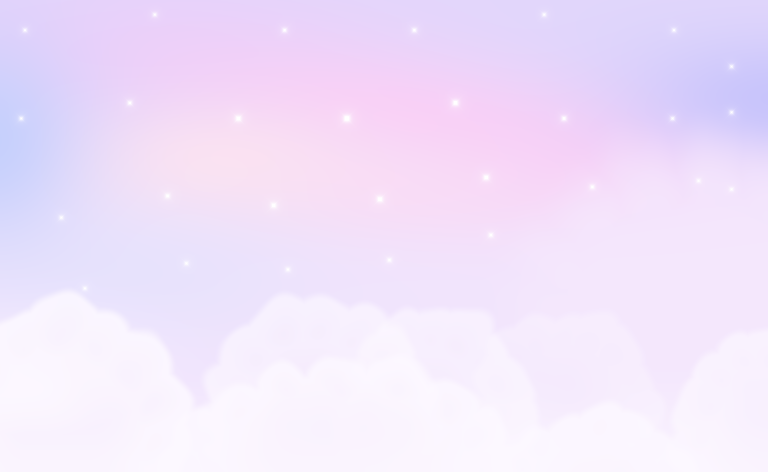
Reproduce this background procedurally as a Shadertoy shader.

```glsl
// Pastel dream sky: soft elliptical glows blended over a vertical gradient,
// sparkling stars on loosely swaying rows, and banks of billowy clouds below.
// Lengths are in canvas heights, with the origin at the lower left.

const float TAU = 6.28318;

// Sky palette
const vec3 SKY_TOP    = vec3(0.89, 0.84, 0.985);
const vec3 SKY_LOW    = vec3(0.945, 0.895, 0.99);
const vec3 VIOLET     = vec3(0.91, 0.81, 0.98);
const vec3 LAVENDER   = vec3(0.875, 0.84, 0.985);
const vec3 PERIWINKLE = vec3(0.77, 0.76, 0.985);
const vec3 ICE_BLUE   = vec3(0.76, 0.81, 0.99);
const vec3 PALE_BLUE  = vec3(0.90, 0.885, 0.99);
const vec3 PINK       = vec3(0.98, 0.805, 0.965);
const vec3 ROSE       = vec3(0.985, 0.86, 0.96);
const vec3 PEACH      = vec3(0.99, 0.89, 0.94);

// Cloud palette and shape
const vec3 HAZE        = vec3(0.96, 0.91, 0.99);
const vec3 CLOUD_LIGHT = vec3(0.99, 0.975, 1.0);
const vec3 CLOUD_SHADE = vec3(0.965, 0.925, 0.99);
const int   PUFFS      = 9;
const float BODY_SCALE = 0.82;
const float PUFF_REACH = 0.70;
const float EDGE_SOFT  = 0.011;

// Star rows: first position, then step between neighbours
const int ROWS = 5;
const vec4 STAR_ROW[ROWS] = vec4[ROWS](
    vec4(0.053, 0.947, 0.275, 0.0), vec4(0.045, 0.76, 0.230, 0.0),
    vec4(0.130, 0.550, 0.225, 0.013), vec4(0.18, 0.40, 0.215, 0.02),
    vec4(1.550, 0.870, 0.0, -0.13));
const int STAR_COUNT[ROWS] = int[ROWS](6, 7, 7, 5, 3);
const float STAR_SWAY = 0.022;
const vec2 SPARKLE_CENTER = vec2(0.76, 0.70);

float hash(float n) { return fract(sin(n * 91.7) * 437.58); }

// Gaussian ellipse sheared by a slope
float glow(vec2 p, vec2 center, vec2 radius, float slope) {
    vec2 q = p - center;
    q.y -= slope * q.x;
    q /= radius;
    return exp(-dot(q, q));
}

vec3 skyColor(vec2 p) {
    vec3 c = mix(SKY_LOW, SKY_TOP, smoothstep(0.4, 1.0, p.y));
    c = mix(c, VIOLET,     0.8  * glow(p, vec2(0.32, 0.88), vec2(0.42, 0.16), 0.0));
    c = mix(c, LAVENDER,   0.8  * glow(p, vec2(1.40, 0.92), vec2(0.40, 0.14), 0.0));
    c = mix(c, PINK,       0.9  * glow(p, vec2(0.88, 0.755), vec2(0.56, 0.14), -0.16));
    c = mix(c, PINK,       0.6  * glow(p, vec2(1.26, 0.65), vec2(0.26, 0.12), 0.0));
    c = mix(c, ROSE,       0.75 * glow(p, vec2(0.80, 0.60), vec2(0.42, 0.12), -0.05));
    c = mix(c, PEACH,      0.85 * glow(p, vec2(0.46, 0.65), vec2(0.28, 0.13), 0.0));
    c = mix(c, PALE_BLUE,  0.85 * glow(p, vec2(0.28, 0.42), vec2(0.38, 0.15), 0.0));
    c = mix(c, ICE_BLUE,   0.9  * glow(p, vec2(-0.02, 0.70), vec2(0.19, 0.22), 0.0));
    c = mix(c, PERIWINKLE, 0.9  * glow(p, vec2(1.66, 0.79), vec2(0.32, 0.13), 0.0));
    return c;
}

// Distance to a dome whose rim is lined with round puffs
float cloudDistance(vec2 p, vec2 center, vec2 size) {
    vec2 q = p - center;
    float d = (length(q / size) - BODY_SCALE) * min(size.x, size.y);
    for (int i = 0; i < PUFFS; i++) {
        float angle = 0.5 * TAU * float(i) / float(PUFFS - 1);
        float radius = size.y * (0.23 + 0.09 * hash(float(i) + center.x * 7.0));
        vec2 puff = PUFF_REACH * size * vec2(cos(angle), sin(angle));
        d = min(d, length(q - puff) - radius);
    }
    return d;
}

// Lit at the rim, fading to a faint lilac deeper inside
void addCloud(inout vec3 color, vec2 p, vec2 center, vec2 size, float opacity) {
    float d = cloudDistance(p, center, size);
    float cover = smoothstep(EDGE_SOFT, -EDGE_SOFT, d);
    vec3 tint = mix(CLOUD_LIGHT, CLOUD_SHADE, smoothstep(0.0, 0.16, -d));
    color = mix(color, tint, cover * opacity);
}

// Round core, soft halo and two thin diagonal rays
float star(vec2 q, float size) {
    float r = length(q) / size;
    vec2 ray = abs(vec2(q.x + q.y, q.x - q.y)) / size;
    float rays = exp(-6.0 * ray.x - 0.9 * ray.y) + exp(-6.0 * ray.y - 0.9 * ray.x);
    return exp(-2.5 * r * r) + 0.22 * exp(-0.35 * r * r) + 0.5 * rays;
}

float starField(vec2 p) {
    float light = 0.0;
    for (int row = 0; row < ROWS; row++) {
        for (int i = 0; i < STAR_COUNT[row]; i++) {
            vec2 center = STAR_ROW[row].xy + float(i) * STAR_ROW[row].zw;
            center.y += STAR_SWAY * cos(TAU / 3.0 * float(i - 1));
            float focus = glow(center, SPARKLE_CENTER, vec2(0.45, 0.2), 0.0);
            light += (0.6 + 0.3 * focus) * star(p - center, 0.008 + 0.005 * focus);
        }
    }
    return min(light, 1.0);
}

void mainImage(out vec4 fragColor, in vec2 fragCoord) {
    vec2 p = fragCoord / iResolution.y;
    vec3 color = skyColor(p);

    // Layered sines ruffle the cloud outlines
    vec2 w = p + 0.007 * sin(p.yx * 27.0 + 1.0) + 0.003 * sin(p.yx * 71.0);

    // Distant haze rising on the right
    float haze = cloudDistance(w, vec2(1.50, 0.34), vec2(0.46, 0.36));
    color = mix(color, HAZE, 0.75 * smoothstep(0.08, -0.10, haze));

    // Cloud banks, back to front
    addCloud(color, w, vec2(1.20, 0.13), vec2(0.20, 0.22), 0.35);
    addCloud(color, w, vec2(0.92, 0.10), vec2(0.20, 0.265), 0.6);
    addCloud(color, w, vec2(0.68, 0.10), vec2(0.27, 0.28), 0.65);
    addCloud(color, w, vec2(1.64, 0.06), vec2(0.22, 0.26), 0.65);
    addCloud(color, w, vec2(0.13, 0.05), vec2(0.28, 0.32), 0.85);
    addCloud(color, w, vec2(0.72, 0.0), vec2(0.44, 0.255), 0.8);
    addCloud(color, w, vec2(1.27, -0.05), vec2(0.24, 0.19), 0.75);

    // Bright mist along the bottom and inside the left bank
    float mist = 0.65 * smoothstep(0.24, 0.0, p.y);
    mist = max(mist, 0.85 * glow(p, vec2(0.08, 0.17), vec2(0.20, 0.13), 0.0));
    color = mix(color, CLOUD_LIGHT, mist);

    color = mix(color, vec3(1.0), starField(p));
    fragColor = vec4(color, 1.0);
}
```
